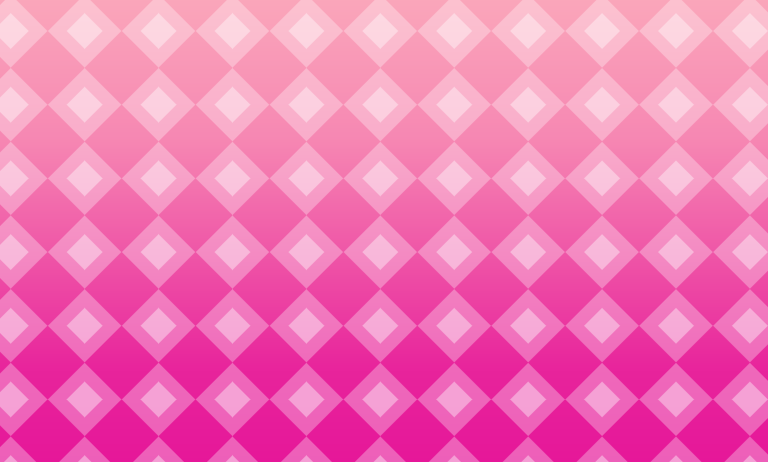
Give the GLSL for this pattern, as a Shadertoy shader.

```glsl
// Rows of nested translucent diamonds over a vertical pink gradient.

// Lengths are fractions of the canvas height
const vec2 PITCH = vec2(0.1600, 0.1595);
const vec2 FIRST_CENTER = vec2(0.0232, 0.9329);

// Half diagonals, in cells
const float OUTER_RADIUS = 0.497;
const float INNER_RADIUS = 0.243;

// Strength of the white veils
const float OUTER_VEIL = 0.31;
const float INNER_VEIL = 0.39;

// Gradient stops, from the bottom up
const vec3 MAGENTA = vec3(0.900, 0.090, 0.600);
const vec3 HOT_PINK = vec3(0.908, 0.140, 0.610);
const vec3 ROSE = vec3(0.965, 0.530, 0.700);
const vec3 SALMON = vec3(0.982, 0.650, 0.730);
const float HOT_PINK_HEIGHT = 0.20;
const float ROSE_HEIGHT = 0.70;

vec3 backdrop(float height) {
    vec3 color = mix(MAGENTA, HOT_PINK, clamp(height / HOT_PINK_HEIGHT, 0.0, 1.0));
    color = mix(color, ROSE, clamp((height - HOT_PINK_HEIGHT) / (ROSE_HEIGHT - HOT_PINK_HEIGHT), 0.0, 1.0));
    return mix(color, SALMON, clamp((height - ROSE_HEIGHT) / (1.0 - ROSE_HEIGHT), 0.0, 1.0));
}

// Coverage of a diamond centred in its cell
float diamond(vec2 cell, float radius, float softness) {
    float edge = abs(cell.x) + abs(cell.y) - radius;
    return 1.0 - smoothstep(-softness, softness, edge);
}

void mainImage(out vec4 fragColor, in vec2 fragCoord) {
    vec2 position = fragCoord / iResolution.y;

    // Cell coordinates run from -0.5 to 0.5 around each diamond
    vec2 cell = fract((position - FIRST_CENTER) / PITCH + 0.5) - 0.5;
    float softness = 1.0 / (iResolution.y * PITCH.y);

    // Veils stack, so the inner diamond is the lightest
    vec3 color = backdrop(position.y);
    color = mix(color, vec3(1.0), OUTER_VEIL * diamond(cell, OUTER_RADIUS, softness));
    color = mix(color, vec3(1.0), INNER_VEIL * diamond(cell, INNER_RADIUS, softness));

    fragColor = vec4(color, 1.0);
}
```
